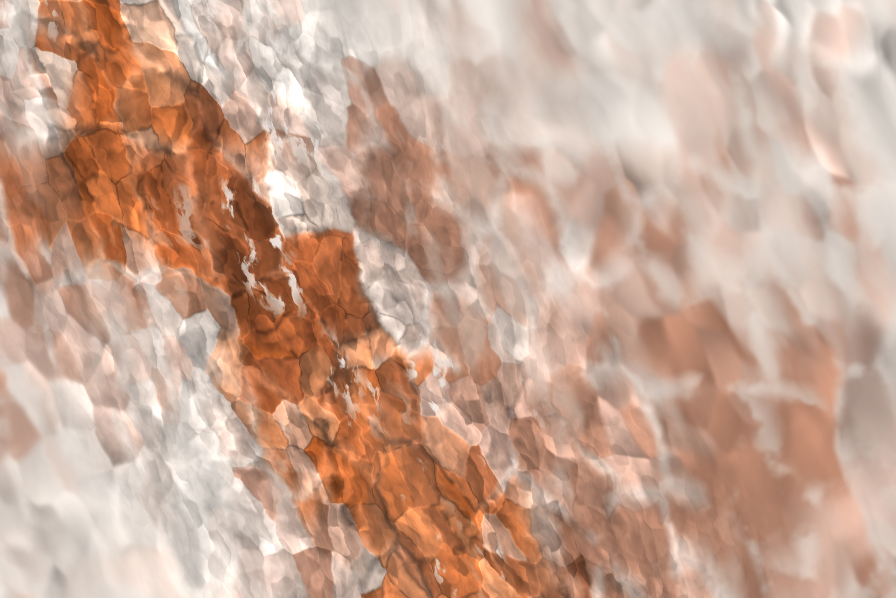
A WebGL 1 fragment shader for this texture:

```glsl
precision highp float;
// Rough feldspar-like crystal: a rust-orange seam runs diagonally through
// frosted white and rose facets. Layers of Gaussian-weighted Voronoi cells
// give facets and splinters; the weight falloff sets the depth-of-field blur.
uniform vec2 u_resolution;

const vec3 FROST = vec3(0.86, 0.83, 0.80);
const vec3 BLUSH = vec3(0.80, 0.67, 0.61);
const vec3 ROSE = vec3(0.68, 0.49, 0.40);
const vec3 RUST = vec3(0.58, 0.32, 0.19);
const vec3 ORANGE = vec3(0.74, 0.38, 0.18);
const vec3 AMBER = vec3(0.80, 0.54, 0.38);

vec2 hash2(vec2 p) {
  vec2 s = vec2(dot(p, vec2(127.1, 311.7)), dot(p, vec2(269.5, 183.3)));
  return fract(sin(s) * 43758.55);
}
float noise(vec2 p) {
  vec2 i = floor(p), f = fract(p);
  f = f * f * (3.0 - 2.0 * f);
  float low = mix(hash2(i).x, hash2(i + vec2(1.0, 0.0)).x, f.x);
  float high = mix(hash2(i + vec2(0.0, 1.0)).x, hash2(i + 1.0).x, f.x);
  return mix(low, high, f.y);
}
float fbm(vec2 p) {
  float sum = 0.0, amp = 0.53;
  for (int i = 0; i < 4; i++) {
    sum += amp * noise(p);
    p = mat2(1.6, 1.2, -1.2, 1.6) * p + 3.7;
    amp *= 0.5;
  }
  return sum;
}
// Signed distance across the diagonal seam, positive to the right
float seamOffset(vec2 p) {
  return (p.x - 0.20 - 0.65 * (0.92 - p.y)) / 1.19;
}
float ironAmount(vec2 p) {
  float u = seamOffset(p);
  vec2 lump = (p - vec2(0.16, 0.70)) / vec2(0.12, 0.16);
  float width = mix(0.026, 0.012, smoothstep(0.55, 0.9, p.y));
  return max(exp(-u * u / width), exp(-dot(lump, lump)));
}
// Mineral colour of one facet from its place and two random numbers
vec3 facetColor(vec2 c, vec2 r) {
  float u = seamOffset(c);
  float frost = smoothstep(0.66, 1.15, c.y + 0.3 * (c.x - 0.7));
  vec2 cap = (c - vec2(0.46, 0.95)) / vec2(0.18, 0.15);
  float t = 0.32 + 0.40 * smoothstep(0.0, 0.12, u) - 0.18 * smoothstep(0.3, 0.75, u);
  t += 0.95 * (r.x - 0.5) + 0.7 * (noise(c * 4.0 + 8.0) - 0.5);
  t -= 0.65 * frost + 0.4 * exp(-dot(cap, cap));
  vec3 pale = mix(FROST, BLUSH, smoothstep(0.0, 0.45, t));
  pale = mix(pale, ROSE, smoothstep(0.4, 0.95, t));
  vec3 iron = mix(RUST, ORANGE, smoothstep(0.05, 0.5, r.y));
  iron = mix(iron, AMBER, smoothstep(0.6, 0.9, r.y));
  return mix(pale, iron, smoothstep(0.4, 0.64, ironAmount(c) + 0.65 * (r.x - 0.5)));
}
// Blended facet colour in rgb, distance measure from the cell border in a
vec4 facets(vec2 p, vec2 scale, float sharpness, float seed) {
  vec2 q = p * scale, base = floor(q);
  vec3 sum = vec3(0.0);
  float total = 0.0, nearest = 9.0, second = 9.0;
  for (int k = 0; k < 9; k++) {
    vec2 cell = base + vec2(mod(float(k), 3.0), floor(float(k) / 3.0)) - 1.0;
    vec2 site = cell + 0.05 + 0.9 * hash2(cell + seed);
    vec2 d = q - site, c = site / scale;
    c.x -= 0.3 * c.y;
    float dd = dot(d, d), w = exp(-sharpness * dd);
    vec2 tilt = hash2(cell + seed + 7.3) - 0.5;
    sum += w * facetColor(c, hash2(cell + seed + 19.1)) * (1.0 + 0.7 * dot(d, tilt));
    total += w;
    second = min(second, max(nearest, dd));
    nearest = min(nearest, dd);
  }
  return vec4(sum / total, second - nearest);
}
// Random tilted planes, as a brightness around zero
float splinters(vec2 q, float sharpness) {
  float sum = 0.0, total = 0.0;
  for (int k = 0; k < 9; k++) {
    vec2 cell = floor(q) + vec2(mod(float(k), 3.0), floor(float(k) / 3.0)) - 1.0;
    vec2 r = hash2(cell + 61.0) - 0.5;
    vec2 d = q - cell - 0.5 - 0.9 * (hash2(cell + 5.0) - 0.5);
    float w = exp(-sharpness * dot(d, d));
    sum += w * (r.x + dot(d, r));
    total += w;
  }
  return sum / total;
}

void main() {
  vec2 p = gl_FragCoord.xy / u_resolution.y;
  float u = seamOffset(p);
  float focus = smoothstep(-0.50, -0.12, u) * (1.0 - smoothstep(0.10, 0.55, u));
  float sharpness = mix(10.0, 60.0, focus * focus);

  // Leaning coordinates with slightly broken outlines
  vec2 wobble = vec2(fbm(p * 6.0), fbm(p * 6.0 + 31.0)) - 0.5;
  vec2 chips = vec2(fbm(p * 45.0), fbm(p * 45.0 + 17.0)) - 0.5;
  vec2 w = p + 0.05 * wobble + 0.012 * focus * chips;
  vec2 along = vec2(w.x + 0.3 * w.y, w.y);
  vec4 large = facets(along, vec2(9.5, 5.5), sharpness, 3.0);
  vec4 small = facets(along, vec2(20.0, 13.0), sharpness, 41.0);
  float split = smoothstep(0.40, 0.60, noise(p * 6.0 + 5.0));
  vec3 color = mix(large.rgb, small.rgb, 0.12 + 0.65 * split);

  // Patchy frosted rims on pale facets, dark cracks and bright lips in the seam
  float iron = smoothstep(0.3, 0.7, ironAmount(w));
  float rough = fbm(p * 14.0 + 2.0);
  float rim = 1.0 - smoothstep(0.0, mix(0.5, 0.25, focus) * rough * 1.6, large.a);
  rim *= smoothstep(0.35, 0.6, rough);
  color = mix(color, FROST * 1.06, 0.55 * rim * (1.0 - 0.8 * iron));
  float crack = 1.0 - smoothstep(0.0, 0.16, min(large.a, small.a + 0.03));
  float lip = smoothstep(0.42, 0.58, fbm(p * 22.0 + 9.0));
  color *= 1.0 + focus * crack * mix(-0.34, 0.2, lip) * (0.35 + 0.65 * iron);

  // Soft mottling everywhere, splintered breaks and grain in focus
  color *= 1.0 + 0.20 * splinters(along * vec2(17.0, 9.0), sharpness * 0.7);
  color *= 1.0 + 0.34 * focus * splinters(along * vec2(52.0, 27.0), 22.0);
  color *= 1.0 + (0.04 + 0.42 * focus) * (fbm(along * vec2(85.0, 50.0)) - 0.5);
  float wisp = smoothstep(0.50, 0.70, fbm(along * vec2(10.0, 4.0) + 12.0));
  color = mix(color, FROST * 1.06, 0.42 * wisp * (1.0 - 0.75 * iron));

  // Small glints gathered in streaks beside the seam
  float cluster = smoothstep(0.46, 0.64, fbm(along * vec2(13.0, 5.0) + 23.0));
  float spark = smoothstep(0.54, 0.70, fbm(along * vec2(75.0, 38.0) + 40.0));
  float reach = exp(-pow((u - 0.07) / 0.17, 2.0));
  color = mix(color, vec3(0.98, 0.96, 0.94), 0.9 * spark * cluster * reach);
  gl_FragColor = vec4(clamp(color, 0.0, 1.0), 1.0);
}
```
